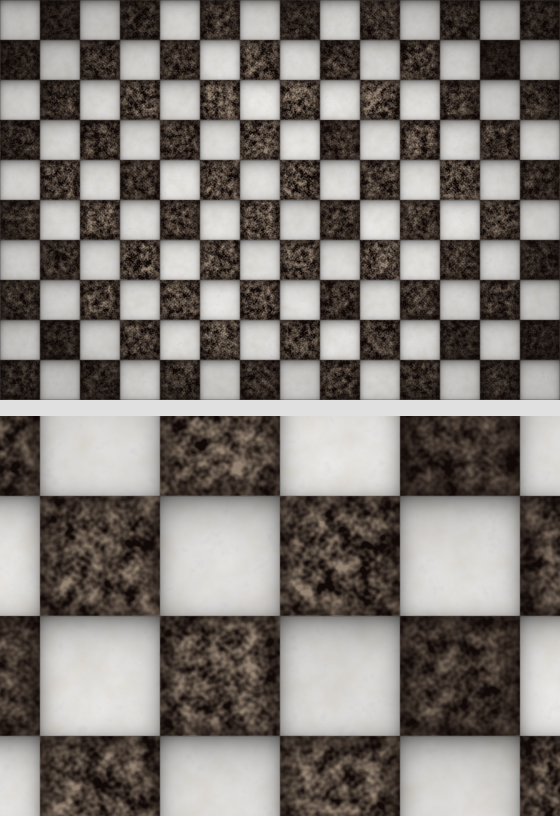
Top, the full canvas; bottom, a detail of the centre.
A WebGL 1 fragment shader for this pattern:

```glsl
precision highp float;
// Worn checkerboard: mottled brown tiles alternate with pale, inset tiles
// shaded along their rims, deepest at the top. Gradient noise gives the grain
// and stains, a hash varies each tile, and a vignette dims the whole board.

uniform vec2 u_resolution;

const vec2 GRID = vec2(14.0, 10.0);           // tiles across and down
const vec3 PALE = vec3(0.905, 0.902, 0.895);
const vec3 STAIN = vec3(0.76, 0.72, 0.67);
const vec3 DARK = vec3(0.065, 0.035, 0.027);
const vec3 WORN = vec3(0.49, 0.43, 0.375);
const float WEAR_LEVEL = 0.52;                // mean lightness of dark tiles
const float GRAIN_FREQ = 6.0;                 // coarsest grain per tile
const float GRAIN_CONTRAST = 1.6;
const float WEAVE_FREQ = 12.0;                // threads per tile
const float WEAVE_CONTRAST = 0.14;
const float TOP_SHADOW = 0.46;
const float SIDE_SHADOW = 0.30;
const float BOTTOM_SHADOW = 0.20;
const float PALE_VIGNETTE = 0.17;
const float DARK_VIGNETTE = 0.50;
const float PI = 3.14159;

float hash(vec2 p) {
  vec3 q = fract(vec3(p.xyx) * 0.1031);
  q += dot(q, q.yzx + 33.33);
  return fract((q.x + q.y) * q.z);
}

float cornerSlope(vec2 cell, vec2 offset) {
  float angle = 2.0 * PI * hash(cell);
  return dot(vec2(cos(angle), sin(angle)), offset);
}

float gradientNoise(vec2 p) {
  vec2 i = floor(p);
  vec2 f = fract(p);
  vec2 w = f * f * f * (f * (f * 6.0 - 15.0) + 10.0);
  vec2 e = vec2(1.0, 0.0);
  float low = mix(cornerSlope(i, f), cornerSlope(i + e, f - e), w.x);
  float high = mix(cornerSlope(i + e.yx, f - e.yx), cornerSlope(i + 1.0, f - 1.0), w.x);
  return mix(low, high, w.y);
}

float fbm(vec2 p) {
  float sum = 0.0;
  float amplitude = 1.0;
  for (int k = 0; k < 3; k++) {
    sum += amplitude * gradientNoise(p);
    p = mat2(1.6, 1.2, -1.2, 1.6) * p + 17.3;
    amplitude *= 0.75;
  }
  return sum;
}

// Square wave per axis, ramped softly through each tile border.
vec2 softSquareWave(vec2 p, float pixel) {
  vec2 side = 1.0 - 2.0 * mod(floor(p), 2.0);
  vec2 border = 0.5 - abs(fract(p) - 0.5);
  return side * clamp(border / (0.7 * pixel), 0.0, 1.0);
}

vec3 paleTile(vec2 f, float grain, float blotch, float variation, float vignette) {
  // Contact shadows cast inward from the four rims.
  float shade = 1.0 - TOP_SHADOW * exp(-(1.0 - f.y) / 0.13);
  shade *= 1.0 - SIDE_SHADOW * (exp(-f.x / 0.07) + exp(-(1.0 - f.x) / 0.07));
  shade *= 1.0 - BOTTOM_SHADOW * exp(-f.y / 0.06);
  float stain = clamp(0.10 + 0.30 * grain + 0.20 * blotch, 0.0, 0.6);
  vec3 color = mix(PALE, STAIN, stain) * (1.0 + 0.045 * grain);
  return color * shade * (0.96 + 0.07 * variation) * (1.0 - PALE_VIGNETTE * vignette);
}

vec3 darkTile(vec2 f, float grain, float blotch, float variation, float vignette) {
  vec2 border = 0.5 - abs(f - 0.5);
  float rim = mix(0.55, 1.0, smoothstep(0.0, 0.22, min(border.x, border.y)));
  vec2 thread = sin(2.0 * PI * WEAVE_FREQ * f);
  float texture = 1.0 + GRAIN_CONTRAST * grain + 0.7 * blotch;
  texture += WEAVE_CONTRAST * thread.x * thread.y;
  float level = WEAR_LEVEL * mix(0.55, 1.15, sqrt(variation));
  float wear = level * rim * texture * (1.0 - DARK_VIGNETTE * vignette);
  return mix(DARK, WORN, clamp(wear, 0.0, 1.2)) * (1.0 - 0.25 * vignette);
}

void main() {
  vec2 uv = gl_FragCoord.xy / u_resolution;
  vec2 p = uv * GRID;
  vec2 f = fract(p);
  float variation = hash(floor(p) + 5.0);
  float vignette = smoothstep(0.5, 1.4, length(uv * 2.0 - 1.0));

  // Each tile samples its own patch of noise.
  vec2 patchOrigin = floor(p) * 7.0;
  float grain = fbm((f + patchOrigin) * GRAIN_FREQ + 40.0);
  float blotch = fbm((f + patchOrigin) * 1.7 + 90.0);

  vec3 pale = paleTile(f, grain, blotch, variation, vignette);
  vec3 dark = darkTile(f, grain, blotch, variation, vignette);

  // The tile at the lower left is dark.
  vec2 wave = softSquareWave(p, GRID.x / u_resolution.x);
  float isDark = 0.5 + 0.5 * wave.x * wave.y;
  gl_FragColor = vec4(mix(pale, dark, isDark), 1.0);
}
```
